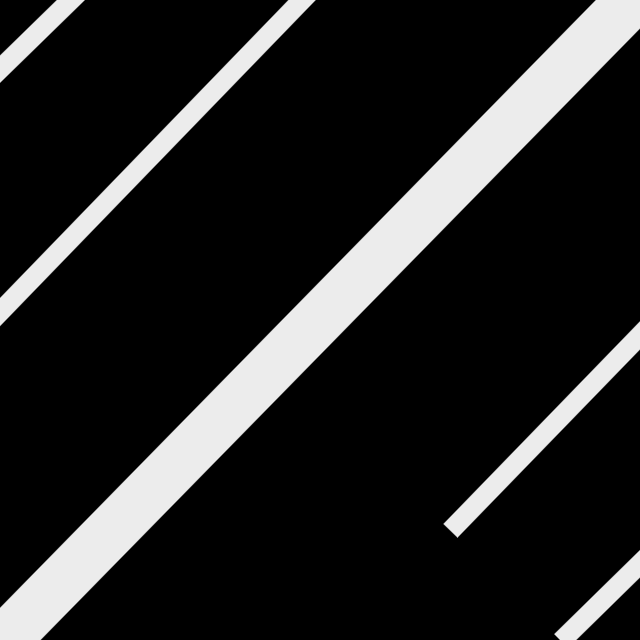
A three.js fragment shader for this background:

```glsl
// Draws pale diagonal bars with square ends on a black ground.
varying vec2 vUv;

const vec3 GROUND_COLOR = vec3(0.0);
const vec3 BAR_COLOR = vec3(0.925);
const float WIDE_HALF = 0.0403;   // half width of the central bar
const float THIN_HALF = 0.0154;   // half width of the side bars
const float EDGE_SOFTNESS = 0.0012;

// Each bar axis: start point in xy, end point in zw.
const vec4 CENTRAL_AXIS = vec4(-0.1, -0.1092, 1.1, 1.1149);
const vec4 CORNER_AXIS = vec4(-0.1, 0.7943, 0.2107, 1.0976);
const vec4 UPPER_AXIS = vec4(-0.1, 0.4091, 0.572, 1.1033);
const vec4 LOWER_AXIS = vec4(0.7038, 0.1706, 1.1, 0.5790);
const vec4 BOTTOM_AXIS = vec4(0.8767, -0.0018, 1.1, 0.2172);

// Signed distance to a square-ended bar around an axis.
float barDistance(vec2 p, vec4 axis, float halfWidth) {
  vec2 span = axis.zw - axis.xy;
  float len = length(span);
  vec2 dir = span / len;
  vec2 rel = p - 0.5 * (axis.xy + axis.zw);
  vec2 local = vec2(dot(rel, dir), dot(rel, vec2(-dir.y, dir.x)));
  vec2 q = abs(local) - vec2(0.5 * len, halfWidth);
  return length(max(q, 0.0)) + min(max(q.x, q.y), 0.0);
}

void main() {
  // Union of all bars
  float d = barDistance(vUv, CENTRAL_AXIS, WIDE_HALF);
  d = min(d, barDistance(vUv, CORNER_AXIS, THIN_HALF));
  d = min(d, barDistance(vUv, UPPER_AXIS, THIN_HALF));
  d = min(d, barDistance(vUv, LOWER_AXIS, THIN_HALF));
  d = min(d, barDistance(vUv, BOTTOM_AXIS, THIN_HALF));

  // Smooth coverage
  float coverage = 1.0 - smoothstep(-EDGE_SOFTNESS, EDGE_SOFTNESS, d);
  gl_FragColor = vec4(mix(GROUND_COLOR, BAR_COLOR, coverage), 1.0);
}
```
